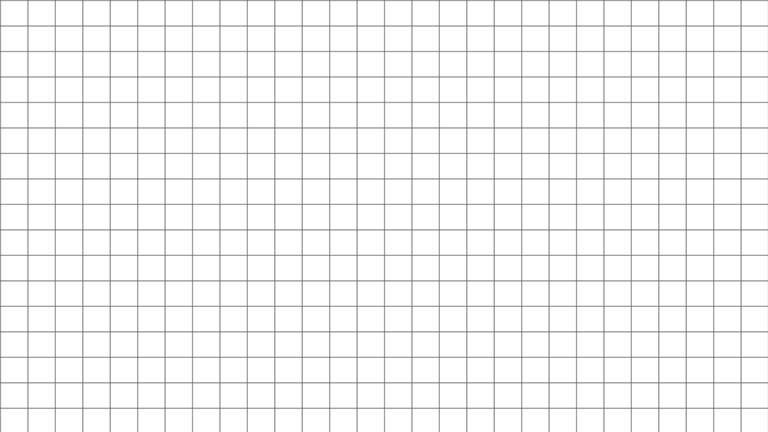
Reproduce this pattern procedurally as a Shadertoy shader.

```glsl
// Box-filtered coverage of a line, keeping its weight when thinner than a pixel
vec2 lineCoverage(vec2 dist, float halfWidth, float filterWidth) {
    vec2 upper = min(dist + 0.5 * filterWidth, vec2(halfWidth));
    vec2 lower = max(dist - 0.5 * filterWidth, vec2(-halfWidth));
    return clamp((upper - lower) / filterWidth, 0.0, 1.0);
}

void mainImage(out vec4 fragColor, in vec2 fragCoord) {
    // Canvas heights, measured from the top left corner
    vec2 p = vec2(fragCoord.x, iResolution.y - fragCoord.y) / iResolution.y - 0.0012;
    vec2 pitch = vec2(iResolution.x / iResolution.y / 28.0, 1.0 / 16.95);

    // Distance to the nearest vertical and horizontal rule
    vec2 dist = abs(p - pitch * round(p / pitch));
    vec2 rules = lineCoverage(dist, 0.001, 1.4 / iResolution.y);

    // Grey ink on white paper
    float ink = 1.0 - (1.0 - rules.x) * (1.0 - rules.y);
    fragColor = vec4(mix(vec3(1.0), vec3(0.4), ink), 1.0);
}
```
